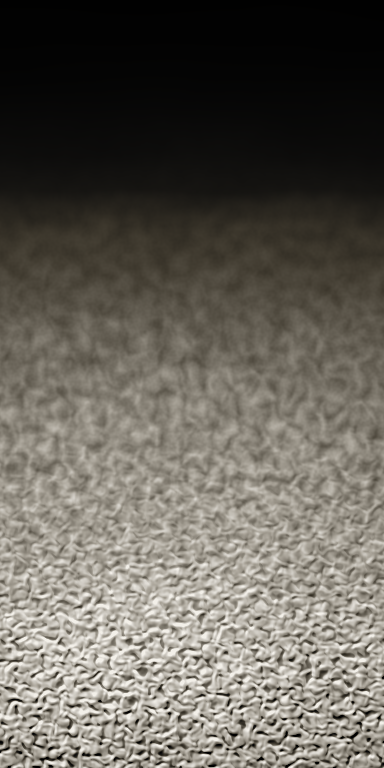
Give the GLSL for this texture, as a Shadertoy shader.

```glsl
const int STOPS = 21;
// Brightness from the dark far end down to the lit foreground
const float TONES[STOPS] = float[STOPS](
    0.005, 0.008, 0.016, 0.03, 0.048, 0.08, 0.19, 0.25, 0.32, 0.40, 0.455,
    0.515, 0.555, 0.595, 0.62, 0.64, 0.675, 0.69, 0.67, 0.63, 0.57);
const vec3 WARMTH = vec3(0.022, 0.0, -0.044);
const vec2 COARSE_SCALE = vec2(20.0, 22.0);
const vec2 MEDIUM_SCALE = vec2(42.0, 36.0);
const vec2 FINE_SCALE = vec2(58.0, 66.0);
const vec2 LIGHT_STEP = vec2(-0.15, 0.42);
const float COARSE_GAIN = 0.16;
const float MEDIUM_GAIN = 0.27;
const float RELIEF_GAIN = 0.52;
const float CREASE_GAIN = 0.38;
const float GRAIN_GAIN = 0.035;
const float LIGHT_CENTER = 0.37;
const float SIDE_FALLOFF = 0.28;

vec2 hashGradient(vec2 cell) {
    vec3 h = fract(vec3(cell.xyx) * vec3(0.1031, 0.1030, 0.0973));
    h += dot(h, h.yzx + 33.33);
    float angle = 6.28318 * fract((h.x + h.y) * h.z);
    return vec2(cos(angle), sin(angle));
}

float gradientNoise(vec2 p) {
    vec2 i = floor(p), f = fract(p);
    vec2 u = f * f * f * (f * (f * 6.0 - 15.0) + 10.0);
    float a = dot(hashGradient(i), f);
    float b = dot(hashGradient(i + vec2(1, 0)), f - vec2(1, 0));
    float c = dot(hashGradient(i + vec2(0, 1)), f - vec2(0, 1));
    float d = dot(hashGradient(i + vec2(1, 1)), f - vec2(1, 1));
    return mix(mix(a, b, u.x), mix(c, d, u.x), u.y);
}

float toneAt(float depth) {
    float s = clamp(depth, 0.0, 1.0) * float(STOPS - 1);
    int i = min(int(s), STOPS - 2);
    return mix(TONES[i], TONES[i + 1], s - float(i));
}

// Pebbled surface height, bent so the cells lose their grid
float pebbleHeight(vec2 p) {
    vec2 bend = vec2(gradientNoise(p * 0.6 + 11.3), gradientNoise(p * 0.6 + 47.1));
    return gradientNoise(p + 0.8 * bend);
}

void mainImage(out vec4 fragColor, in vec2 fragCoord) {
    vec2 uv = fragCoord / iResolution.xy;
    vec2 p = fragCoord / iResolution.x;
    float depth = 1.0 - uv.y;

    // Broad light with soft clouds and a side falloff
    float side = uv.x - LIGHT_CENTER;
    float clouds = gradientNoise(p * vec2(4.0, 6.0) + 3.7);
    float light = toneAt(depth + 0.012 * clouds);
    light *= 1.03 - SIDE_FALLOFF * side * side + 0.06 * clouds;
    vec2 glow = (uv - vec2(0.3, 0.17)) / vec2(0.32, 0.09);
    light += 0.05 * exp(-dot(glow, glow));

    // Blurred mottling in the distance
    float coarse = gradientNoise(p * COARSE_SCALE + 5.1);
    float medium = pebbleHeight(p * MEDIUM_SCALE + 19.4);
    float coarseWeight = 1.0 - 0.65 * smoothstep(0.5, 0.85, depth);
    float mediumWeight = smoothstep(0.3, 0.7, depth);
    float texture_ = COARSE_GAIN * coarse * coarseWeight
                   + MEDIUM_GAIN * medium * (0.2 + 0.8 * mediumWeight);

    // Sharp lit pebbles and dark creases in the foreground
    vec2 q = p * FINE_SCALE;
    float height = pebbleHeight(q);
    float relief = height - pebbleHeight(q + LIGHT_STEP);
    float crease = 0.07 - smoothstep(0.08, 0.42, -height);
    float focus = smoothstep(0.48, 0.98, depth);
    texture_ += focus * (RELIEF_GAIN * relief + CREASE_GAIN * focus * crease);

    // Fine grain follows the light
    texture_ += GRAIN_GAIN * gradientNoise(p * 118.0 + 71.0);
    float tone = light + texture_ * smoothstep(0.0, 0.55, light);
    tone = clamp(tone, 0.0, 0.94);

    vec3 color = tone + WARMTH * smoothstep(0.0, 0.25, tone)
                      * (1.0 - 0.4 * smoothstep(0.6, 0.9, tone));
    fragColor = vec4(clamp(color, 0.0, 1.0), 1.0);
}
```
